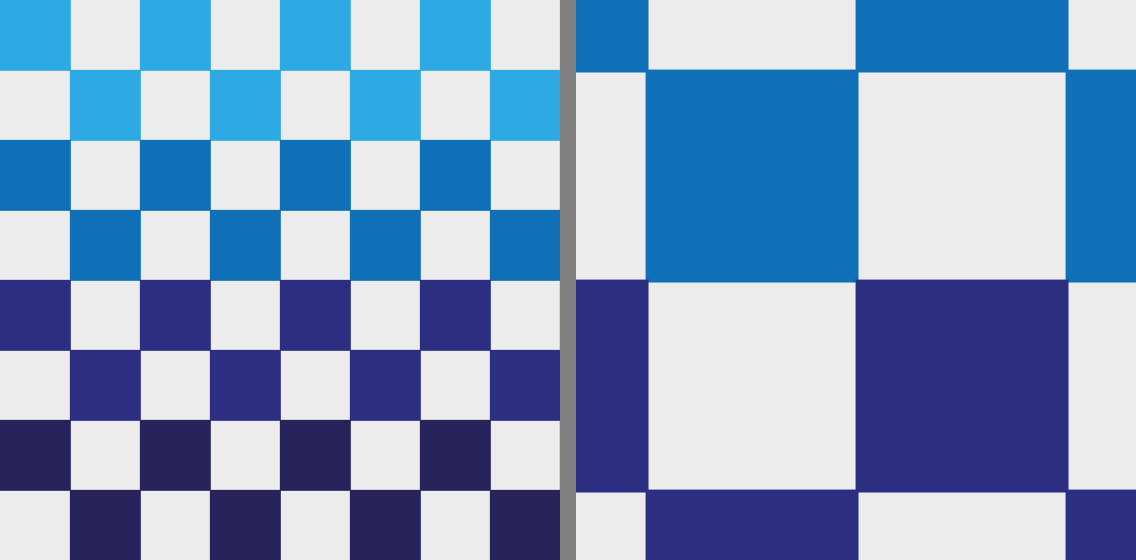
Left, the full canvas; right, a detail of the centre.
Reproduce this pattern procedurally as a Shadertoy shader.

```glsl
// Checkerboard of 8 by 8 cells on pale grey, darkening downwards in four bands
// of two rows. Each coloured square is a box distance function, slightly larger
// than its cell, painted row by row so lower squares overlap the upper ones.

// Band colour by row, counted from the top
vec3 bandColour(float row) {
    float band = floor(row / 2.0);
    if (band < 1.0) return vec3(0.176, 0.667, 0.894);
    if (band < 2.0) return vec3(0.059, 0.439, 0.718);
    if (band < 3.0) return vec3(0.172, 0.180, 0.510);
    return vec3(0.157, 0.137, 0.357);
}

float boxDistance(vec2 p, float halfSize) {
    vec2 d = abs(p) - halfSize;
    return length(max(d, 0.0)) + min(max(d.x, d.y), 0.0);
}

void mainImage(out vec4 fragColor, in vec2 fragCoord) {
    // Cell units, with y running down from the top edge
    vec2 p = 8.0 * vec2(fragCoord.x, iResolution.y - fragCoord.y) / iResolution.y;
    float pixel = 8.0 / iResolution.y;
    vec3 colour = vec3(0.927);

    // Paint this cell and its neighbours, top row first
    for (int j = -1; j <= 1; j++) {
        for (int i = -1; i <= 1; i++) {
            vec2 cell = floor(p) + vec2(i, j);
            bool coloured = mod(cell.x + cell.y, 2.0) < 0.5;
            if (!coloured || cell.x < 0.0 || cell.y < 0.0 || cell.y > 7.0) continue;

            // The overhang is larger to the right and below
            float d = boxDistance(p - cell - 0.505, 0.507);
            float coverage = clamp(0.5 - d / pixel, 0.0, 1.0);
            colour = mix(colour, bandColour(cell.y), coverage);
        }
    }
    fragColor = vec4(colour, 1.0);
}
```
